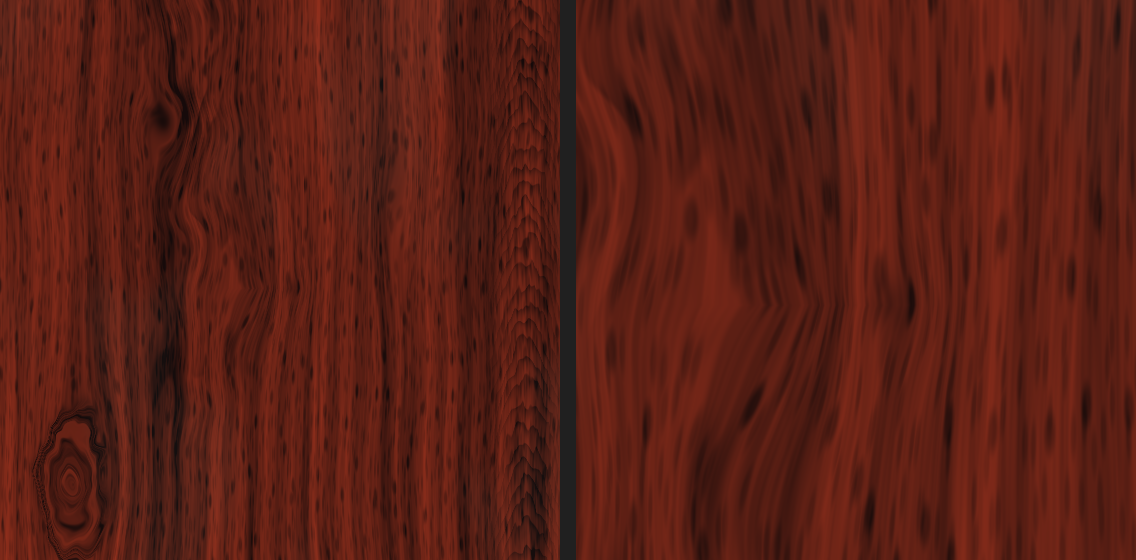
Left, the full canvas; right, a detail of the centre.
Write a Shadertoy shader that draws this texture.

```glsl
// Polished red rosewood: upright grain bent around knots, flame figure, arched crown.
// Layered sines are sampled along one warped grain coordinate for bands, veins and
// streaks; stretched cellular noise supplies the pores.

vec2 hash2(vec2 cell) {
    vec3 q = fract(cell.xyx * vec3(.1031, .1030, .0973));
    q += dot(q, q.yzx + 33.33);
    return fract((q.xx + q.yz) * q.zy);
}

// Distance to the nearest scattered point
float cells(vec2 p) {
    vec2 base = floor(p);
    float nearest = 2.;
    for (int j = -1; j <= 1; j++)
        for (int i = -1; i <= 1; i++) {
            vec2 cell = base + vec2(i, j);
            nearest = min(nearest, length(cell + hash2(cell) - p));
        }
    return nearest;
}

// Layered sines, turned and doubled at each step, roughly -1 to 1
float waves(vec2 p, int layers) {
    float sum = 0., amp = .6;
    for (int i = 0; i < layers; i++) {
        p += .45 * sin(p.yx * 1.1 + vec2(1.7, 4.1) * float(i + 1));
        sum += amp * sin(p.x + .6 * sin(p.y * .7)) * cos(p.y);
        p = mat2(1.6, 1.2, -1.2, 1.6) * p + 3.7;
        amp *= .6;
    }
    return sum;
}

// Soft upright strip
float strip(float x, float center, float width) {
    float d = (x - center) / width;
    return exp(-d * d);
}

// One-sided growth line: crisp edge, then a slow fade
float growthLine(float h) {
    float s = fract(h);
    return smoothstep(0., .12, s) * (1. - s) * (1. - s);
}

void mainImage(out vec4 fragColor, in vec2 fragCoord) {
    vec2 p = fragCoord / iResolution.xy;
    float flame = strip(p.x, .345, .085) * smoothstep(.12, .4, p.y);
    float crown = strip(p.x, .94, .05);
    float tone = .67;

    // Grain coordinate: gentle bends, stronger in the flame
    float g = p.x + .012 * waves(p * vec2(5., 6.) + 2., 2);
    g += .03 * flame * waves(p * vec2(11., 13.) + 5., 2);
    g -= .035 * exp(-9. * abs(p.y - .485)) * strip(p.x, .47, .06);

    // Small knots push the fibres aside: center and size
    vec4 knots[3] = vec4[3](vec4(.29, .78, .045, .06),
                            vec4(.52, .485, .025, .04),
                            vec4(.71, .63, .035, .15));
    for (int i = 0; i < 3; i++) {
        vec2 d = (p - knots[i].xy) / knots[i].zw;
        g -= .8 * (p.x - knots[i].x) * exp(-dot(d, d));
        tone -= .4 * exp(-7. * dot(d, d)) * step(float(i), 1.5);
    }

    // Large oval knot with rings at the lower left
    vec2 oval = (p - vec2(.14, .16)) / vec2(.06, .125);
    g -= .75 * (p.x - .14) * exp(-.6 * dot(oval, oval));
    float radius = length(oval + vec2(.15, .2)) + .22 * waves(p * vec2(28., 20.), 3);
    float inside = 1. - smoothstep(.75, 1.1, radius);
    g = mix(g, .14 + .07 * radius, inside);
    tone -= .3 * strip(radius, 1., .13) + .2 * inside * growthLine(radius * 3.5);

    // Broad light and dark strips
    tone -= .27 * strip(g, .29, .05) + .24 * strip(g, .86, .028) + .12 * strip(g, .99, .03);
    tone += .18 * strip(g, .57, .03) + .16 * strip(g, .02, .045) + .1 * strip(g, .77, .03);

    // Bands, streaks and fibre along the grain
    tone += .24 * waves(vec2(g * 30., p.y * 1.1) + 1.3, 4);
    tone += .27 * waves(vec2(g * 135., p.y * 2.2) + 6.1, 4);
    tone += .13 * waves(vec2(g * 520., p.y * 17.) + 2.9, 2);
    tone -= .32 * smoothstep(.35, .8, waves(vec2(g * 48., p.y * 1.4) + 9., 4));

    // Flame: dark wandering tongues with sharp rims
    float tongue = g * 20. + 1.1 * waves(p * vec2(17., 8.) + 4., 3);
    float presence = smoothstep(-.4, .4, waves(p * vec2(14., 9.) + 7.5, 2));
    tone -= .6 * flame * presence * growthLine(tongue);
    tone -= .3 * flame * smoothstep(.2, .65, waves(vec2(g * 42., p.y * 9.) + 3., 3));

    // Crown: nested jagged arches
    float across = p.x - .94;
    float arch = p.y + 35. * across * across + .022 * waves(p * vec2(75., 26.), 3);
    tone -= crown * (.55 * growthLine(-arch * 28.) - .08);
    tone -= .25 * crown * smoothstep(.15, .7, waves(p * vec2(50., 9.) + 8., 3));

    // Fine pores and a few long dark ones
    tone -= .22 * (1. - smoothstep(.1, .38, cells(vec2(g * 150., p.y * 18.))));
    tone -= .38 * (1. - smoothstep(.05, .17, cells(vec2(g * 38., p.y * 9.) + 20.)));

    // Red-brown ramp with a faint dusty haze
    vec3 darkHeart = vec3(.17, .065, .05), redWood = vec3(.51, .165, .10);
    vec3 color = mix(darkHeart, redWood, clamp(tone, -.25, 1.15));
    float haze = smoothstep(0., .6, waves(p * vec2(8., 4.) + 2.4, 3));
    color += haze * vec3(-.005, .018, .02);
    fragColor = vec4(color, 1.);
}
```
